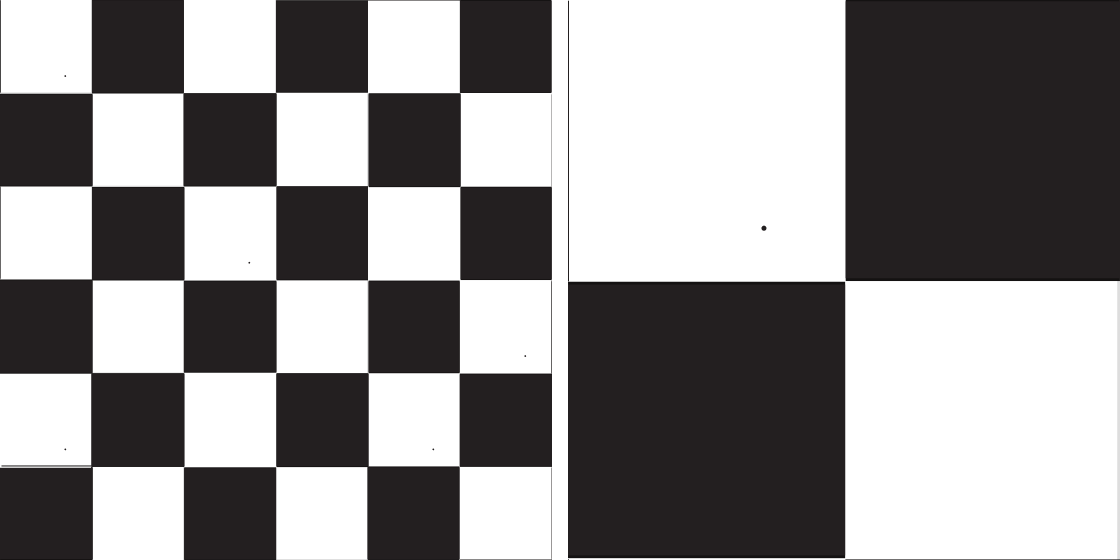
Left: the whole. Right: its middle third, enlarged.
This pattern is drawn by a WebGL 1 fragment shader. Its source:

```glsl
precision highp float;

uniform vec2 u_resolution;

const float CELLS = 6.0;
const vec3 PAPER = vec3(1.0);
const vec3 INK = vec3(0.137, 0.122, 0.126);
const vec3 RIM = vec3(0.08, 0.07, 0.07);
const vec3 FAINT = vec3(0.81);

vec4 hash42(vec2 p) {
    vec4 q = fract(vec4(p.xyxy) * vec4(0.1031, 0.1030, 0.0973, 0.1099));
    q += dot(q, q.wzxy + 33.33);
    return fract((q.xxyz + q.yzzw) * q.zywx);
}

// Antialiased coverage of an axis-aligned box
float boxMask(vec2 p, vec2 low, vec2 high, vec2 pixel) {
    vec2 a = clamp((p - low) / pixel + 0.5, 0.0, 1.0);
    vec2 b = clamp((high - p) / pixel + 0.5, 0.0, 1.0);
    return a.x * a.y * b.x * b.y;
}

float discMask(vec2 p, float radius, float pixel) {
    return clamp((radius - length(p)) / pixel + 0.5, 0.0, 1.0);
}

// Ink square with slightly misplaced sides and darker top and bottom rims
vec3 paintSquare(vec3 color, vec2 p, vec2 cell, vec2 pixel) {
    vec4 slip = (hash42(cell + 7.0) - 0.5) * 0.014;
    vec2 low = cell + slip.xy;
    vec2 high = cell + 1.0 + slip.zw;
    vec2 rim = vec2(0.0, 0.010);
    color = mix(color, RIM, boxMask(p, low, high, pixel));
    return mix(color, INK, boxMask(p, low + rim, high - rim, pixel));
}

// Pale hairline along the right and lower sides of some blank cells
vec3 paintFaintEdge(vec3 color, vec2 p, vec2 cell, vec2 pixel) {
    vec4 chance = hash42(cell + 31.0);
    float side = boxMask(p, cell + vec2(0.990, 0.0), cell + 1.0, pixel);
    float base = boxMask(p, cell, cell + vec2(1.0, 0.010), pixel);
    float edge = max(side * step(0.5, chance.x), base * step(0.6, chance.y));
    return mix(color, FAINT, edge * 0.7);
}

// Sparse diagonal selection of blank cells that carry a speck
float hasSpeck(vec2 cell) {
    float diagonal = 1.0 - step(0.5, abs(mod(cell.y - cell.x, 4.0) - 1.0));
    float spread = mod(dot(cell, vec2(4.0, 3.0)) + 0.5, 11.0);
    return diagonal * step(abs(spread - 6.0), 3.0);
}

void main() {
    vec2 p = gl_FragCoord.xy / u_resolution * CELLS;
    vec2 pixel = CELLS / u_resolution;
    vec2 home = floor(p);
    vec3 color = PAPER;

    // Blank cells: pale edges and specks
    if (mod(home.x + home.y, 2.0) > 0.5) {
        color = paintFaintEdge(color, p, home, pixel);
        vec2 fromSpeck = p - home - vec2(0.71, 0.185);
        float speck = discMask(fromSpeck, 0.009, pixel.y) * hasSpeck(home);
        color = mix(color, INK, speck);
    }

    // Ink squares, including neighbours that slip over the grid lines
    for (int j = -1; j <= 1; j++) {
        for (int i = -1; i <= 1; i++) {
            vec2 cell = home + vec2(float(i), float(j));
            if (mod(cell.x + cell.y, 2.0) < 0.5) {
                color = paintSquare(color, p, cell, pixel);
            }
        }
    }

    // Open seam with a dark hairline above the lower left square
    float gap = boxMask(p, vec2(0.0, 0.988), vec2(0.99, 1.012), pixel);
    float line = boxMask(p, vec2(0.016, 1.002), vec2(1.02, 1.013), pixel);
    color = mix(color, PAPER, gap);
    color = mix(color, INK, line);

    gl_FragColor = vec4(color, 1.0);
}
```
